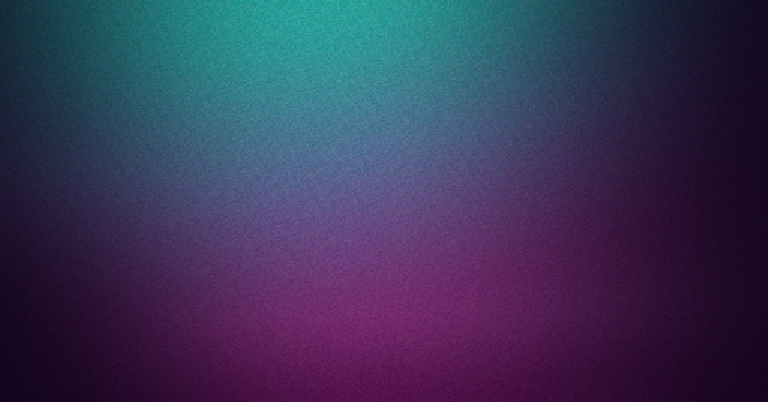
Give the GLSL for this background, as a Shadertoy shader.

```glsl
const vec3 NIGHT = vec3(0.055, 0.012, 0.098);
const vec3 TEAL  = vec3(0.160, 0.630, 0.605);
const vec3 SLATE = vec3(0.365, 0.375, 0.560);
const vec3 PLUM  = vec3(0.455, 0.165, 0.430);
const vec3 WINE  = vec3(0.320, 0.065, 0.290);

const float GLOW_CENTER = 0.425;    // fraction of the width
const float GLOW_DRIFT = 0.06;      // shift of the glow toward the bottom
const float GLOW_WIDTH = 0.37;
const float GLOW_WIDTH_LOW = 0.30;  // left side, near the bottom
const float GLOW_POWER = 2.2;
const float BAND_TILT = 0.28;
const float BAND_CURVE = 0.60;
const float GRAIN_CELLS = 512.0;    // cells across the width
const float GRAIN_AMOUNT = 0.20;
const float GRAIN_TINT = 0.5;

float hash(vec2 p) {
    return fract(sin(dot(p, vec2(12.9898, 78.233))) * 43758.5453);
}

// Teal to plum, from the top of the canvas downward
vec3 bandColor(float t) {
    vec3 color = mix(TEAL, SLATE, smoothstep(0.0, 0.56, t));
    return mix(color, PLUM, smoothstep(0.38, 0.84, t));
}

// Column of light that fades into the night at both sides
float glow(float x, float depth) {
    float offset = x - GLOW_CENTER - GLOW_DRIFT * depth;
    float leftWidth = mix(GLOW_WIDTH, GLOW_WIDTH_LOW, smoothstep(0.4, 0.9, depth));
    float width = offset < 0.0 ? leftWidth : GLOW_WIDTH;
    return exp(-pow(abs(offset) / width, GLOW_POWER));
}

// Grey noise with a tint per channel
vec3 grain(vec2 cell) {
    float grey = hash(cell);
    vec3 tint = vec3(hash(cell + 17.3), hash(cell + 141.9), hash(cell + 373.7));
    return mix(vec3(grey), tint, GRAIN_TINT) - 0.5;
}

void mainImage(out vec4 fragColor, in vec2 fragCoord) {
    vec2 uv = fragCoord / iResolution.xy;
    float depth = 1.0 - uv.y;

    // Colour bands bend upward to the right
    float side = uv.x - GLOW_CENTER;
    float t = depth + BAND_TILT * side + BAND_CURVE * side * side;
    vec3 band = mix(bandColor(t), WINE, smoothstep(0.76, 1.03, depth + 0.1 * side));
    vec3 color = mix(NIGHT, band, glow(uv.x, depth));

    // Film grain, stronger in the light
    vec2 cell = floor(fragCoord / iResolution.x * GRAIN_CELLS);
    float light = max(color.r, max(color.g, color.b));
    color += grain(cell) * GRAIN_AMOUNT * light;

    fragColor = vec4(clamp(color, 0.0, 1.0), 1.0);
}
```
